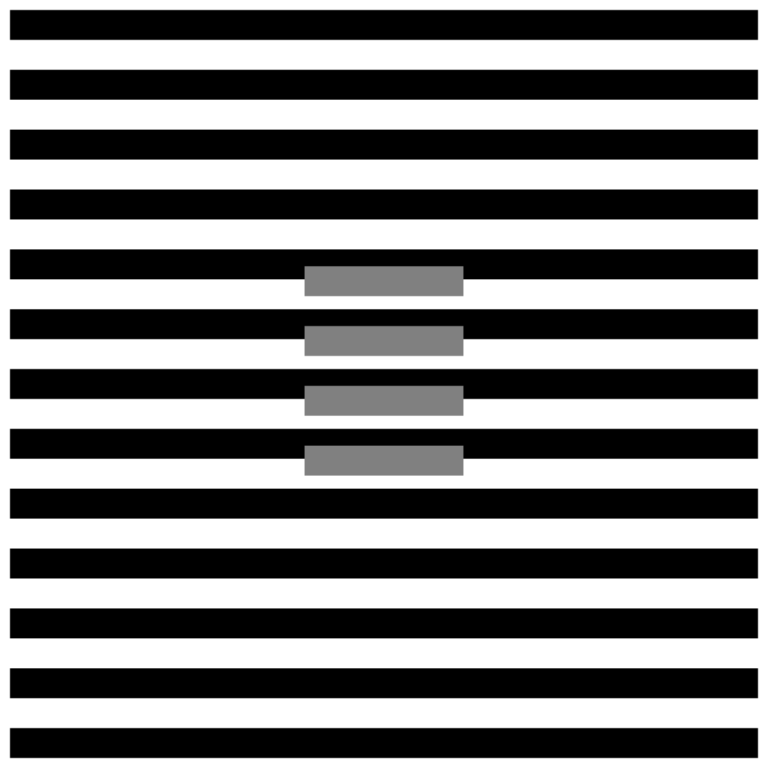
Reproduce this pattern procedurally as a three.js fragment shader.

```glsl
// Black horizontal bars on white, with a short column of grey blocks laid over
// them, each straddling the lower edge of a bar. Both sets are one box repeated
// vertically at the same pitch, a limited number of times about a centre.

varying vec2 vUv;

const vec3 PAPER = vec3(1.0);
const vec3 BAR_COLOR = vec3(0.0);
const vec3 BLOCK_COLOR = vec3(0.502);

const float MARGIN = 0.01302;      // white frame around the bars
const float BAR_COUNT = 13.0;
const float BLOCK_COUNT = 4.0;
const float BLOCK_HALF_WIDTH = 0.1034;
const vec2 BAR_CENTER = vec2(0.5);
const vec2 BLOCK_CENTER = vec2(0.5, 0.51703);
const float EDGE = 0.00195;        // width of the smoothed edge

// Bars and the equal gaps between them fill the height inside the margin.
const float BAR_HEIGHT = (1.0 - 2.0 * MARGIN) / (2.0 * BAR_COUNT - 1.0);
const float PITCH = 2.0 * BAR_HEIGHT;

// Coverage of a box centred on the origin, with edges softened on each axis.
float boxCoverage(vec2 p, vec2 halfSize) {
  vec2 inside = clamp((halfSize - abs(p)) / EDGE + 0.5, 0.0, 1.0);
  return inside.x * inside.y;
}

// Coverage of a column of boxes, folded onto the nearest existing row.
float boxColumn(vec2 p, float count, float halfWidth) {
  float row = clamp(floor(p.y / PITCH + 0.5 * count), 0.0, count - 1.0);
  p.y -= (row - 0.5 * (count - 1.0)) * PITCH;
  return boxCoverage(p, vec2(halfWidth, 0.5 * BAR_HEIGHT));
}

void main() {
  float bars = boxColumn(vUv - BAR_CENTER, BAR_COUNT, 0.5 - MARGIN);
  float blocks = boxColumn(vUv - BLOCK_CENTER, BLOCK_COUNT, BLOCK_HALF_WIDTH);

  // Layer the blocks over the bars.
  vec3 color = mix(PAPER, BAR_COLOR, bars);
  color = mix(color, BLOCK_COLOR, blocks);
  gl_FragColor = vec4(color, 1.0);
}
```
